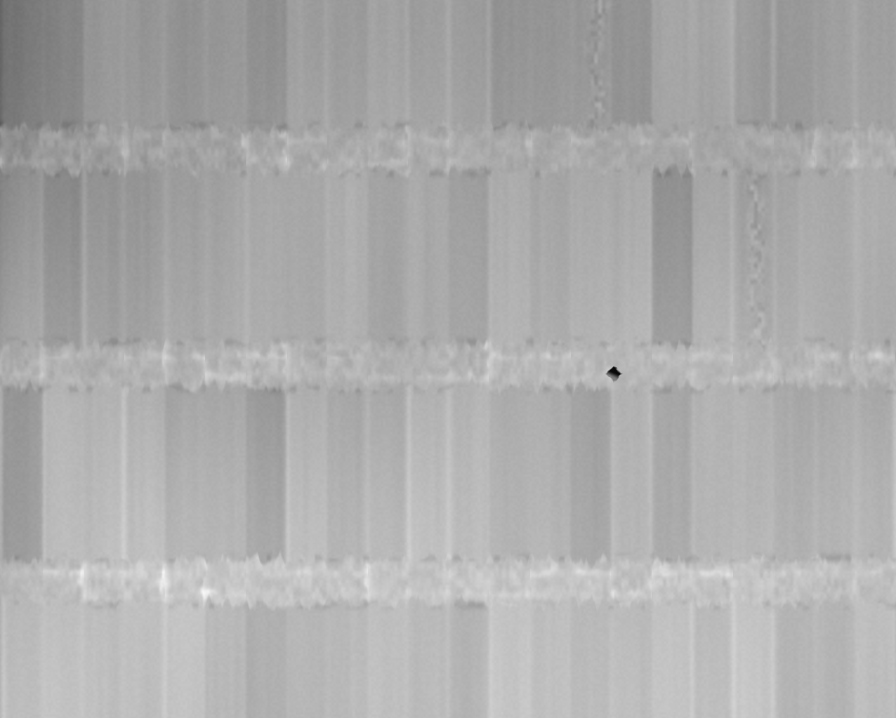
Write a WebGL 2 fragment shader that draws this texture.

```glsl
#version 300 es
precision highp float;

uniform vec2 u_resolution;
out vec4 fragColor;

const float PANEL_WIDTH = 0.0453;
const float FIRST_SEAM = 0.048;
const float ROW_HEIGHT = 0.301;
const float FIRST_BAND = 0.190;
const float BAND_HALF = 0.030;

float hash(vec2 p) {
    vec3 q = fract(vec3(p.xyx) * 0.1031);
    q += dot(q, q.yzx + 33.33);
    return fract((q.x + q.y) * q.z);
}

float noise(vec2 p) {
    vec2 i = floor(p);
    vec2 f = fract(p);
    f = f * f * (3.0 - 2.0 * f);
    float low = mix(hash(i), hash(i + vec2(1.0, 0.0)), f.x);
    float high = mix(hash(i + vec2(0.0, 1.0)), hash(i + vec2(1.0, 1.0)), f.x);
    return mix(low, high, f.y);
}

float signedNoise(vec2 p) {
    return 2.0 * noise(p) - 1.0;
}

float ridge(float d, float width) {
    return exp(-d * d / (width * width));
}

// Broad light falloff: bright below, dim above and in the corners
float lighting(vec2 uv) {
    float light = mix(0.740, 0.615, smoothstep(0.0, 1.0, uv.y));
    light -= 0.11 * exp(-uv.x * 9.0) * smoothstep(0.35, 1.0, uv.y);
    light -= 0.035 * exp(-uv.x * 14.0);
    light -= 0.03 * smoothstep(0.8, 1.0, uv.x) * smoothstep(0.35, 0.0, uv.y);
    return light + 0.022 * signedNoise(uv * vec2(5.0, 4.0) + 7.0);
}

// Flat shade of one panel, with an occasional much darker one
float panelTone(vec2 cell) {
    float tone = 0.065 * (hash(cell + 40.0) - 0.5);
    return tone - 0.055 * step(0.84, hash(cell + 91.0));
}

float panels(float column, float row) {
    float left = floor(column - 0.5);
    float blend = smoothstep(0.44, 0.56, fract(column - 0.5));
    return mix(panelTone(vec2(left, row)), panelTone(vec2(left + 1.0, row)), blend);
}

// Pale joints and vertical streaks running down each row
float seams(float column, float row) {
    float joint = floor(column + 0.5);
    float strength = hash(vec2(joint, row + 17.0));
    return 0.065 * strength * strength * ridge(column - joint, 0.085);
}

float streaks(vec2 uv, float row) {
    float wide = signedNoise(vec2(uv.x * 48.0, uv.y * 2.0 + row * 13.0));
    float thin = signedNoise(vec2(uv.x * 170.0, uv.y * 3.0 + row * 29.0));
    return 0.014 * wide + 0.010 * thin;
}

// Overlap band: ragged edges, worn patches, bright lips and ticks
float bandMask(vec2 uv, float offset) {
    float ragged = 0.009 * signedNoise(uv * vec2(150.0, 12.0));
    ragged += 0.004 * signedNoise(uv * vec2(330.0, 40.0));
    return 1.0 - smoothstep(BAND_HALF - 0.006, BAND_HALF + 0.005, abs(offset) + ragged);
}

float bandDetail(vec2 uv, float offset, float column, float band) {
    float panel = floor(column);
    float joint = floor(column + 0.5);
    float wear = noise(vec2(uv.x * 11.0, band * 9.0));
    float patches = signedNoise(uv * vec2(105.0, 75.0));
    float flecks = signedNoise(uv * vec2(240.0, 95.0) + 5.0);
    float shade = 0.032 + 0.030 * patches + 0.026 * flecks;
    float lipSide = mix(-0.017, 0.012, step(0.45, hash(vec2(panel, band + 61.0))));
    float lip = ridge(offset - lipSide - 0.004 * patches, 0.006);
    shade += 0.12 * lip * hash(vec2(panel, band + 3.0)) * noise(uv * vec2(85.0, 20.0));
    float tick = ridge(column - joint + 0.06 * flecks, 0.09);
    shade += 0.13 * tick * pow(hash(vec2(joint, band + 8.0)), 1.5) * (0.6 + 0.4 * patches);
    return shade * (0.6 + 0.7 * wear);
}

float bandShadow(vec2 uv, float offset) {
    float edge = ridge(abs(offset) - BAND_HALF - 0.003, 0.006);
    return 0.075 * edge * smoothstep(0.52, 0.9, noise(uv * vec2(110.0, 60.0) + 21.0));
}

// Crusty vertical stain with a wandering edge
float stain(vec2 uv, float x, float row, float wantedRow) {
    float wander = 0.006 * signedNoise(vec2(uv.y * 65.0, x * 40.0));
    float crust = noise(uv * vec2(230.0, 130.0));
    return ridge(uv.x - x - wander, 0.009) * (crust - 0.45) * step(abs(row - wantedRow), 0.5);
}

float chip(vec2 uv, vec2 center, float aspect) {
    vec2 d = (uv - center) * vec2(aspect, 1.0);
    float diamond = abs(d.x) + abs(d.y) + 0.002 * signedNoise(uv * 260.0);
    float facet = mix(0.95, 0.35, smoothstep(-0.003, 0.006, -d.y - 0.4 * d.x));
    return facet * (1.0 - smoothstep(0.009, 0.013, diamond));
}

void main() {
    vec2 uv = gl_FragCoord.xy / u_resolution;
    float aspect = u_resolution.x / u_resolution.y;
    float column = (uv.x - FIRST_SEAM) / PANEL_WIDTH;
    float rowPos = (uv.y - FIRST_BAND) / ROW_HEIGHT;
    float row = floor(rowPos);
    float band = floor(rowPos + 0.5);
    float offset = (rowPos - band) * ROW_HEIGHT;

    float field = panels(column, row) + seams(column, row) + streaks(uv, row);
    field += 0.13 * stain(uv, 0.668, row, 2.0) + 0.13 * stain(uv, 0.845, row, 1.0);
    float detail = bandDetail(uv, offset, column, band);
    float shade = lighting(uv) + mix(field, detail, bandMask(uv, offset));
    shade -= bandShadow(uv, offset);
    shade += 0.010 * signedNoise(uv * vec2(380.0, 305.0));
    shade *= 1.0 - chip(uv, vec2(0.685, 0.479), aspect);
    fragColor = vec4(vec3(clamp(shade, 0.0, 1.0)), 1.0);
}
```
